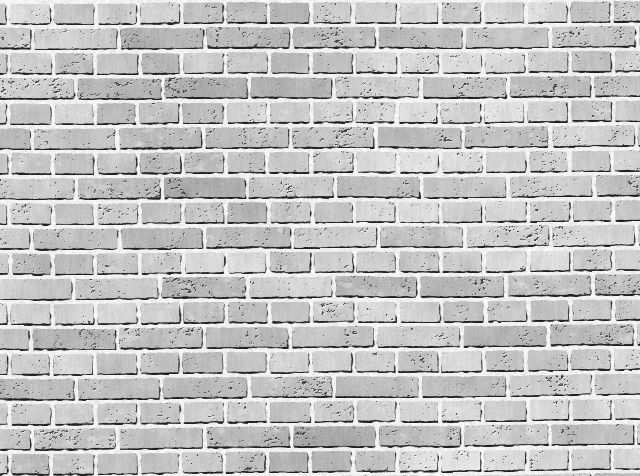
Reproduce this texture procedurally as a Shadertoy shader.

```glsl
// Pale grey brick wall: rows of short headers alternating with rows of long stretchers, lit from above.

const float ROWS = 19.0;             // courses down the canvas; one course is the unit of length
const float HEADER_PITCH = 1.722;    // header length plus joint
const float HEADER_START = 0.37;     // first header joint from the left
const float STRETCHER_START = 1.27;  // first stretcher joint from the left
const float HALF_JOINT = 0.09;
const float HALF_HEIGHT = 0.395;
const float CENTRE_Y = 0.53;
const float CORNER = 0.05;
const float JOINT_JITTER = 0.09;
const float EDGE_WEAR = 0.07;
const vec2 SHADOW_SHIFT = vec2(0.022, 0.07);
const float SHADOW_BLUR = 0.02;
const vec2 TILT = vec2(0.06, 0.17);  // rise to the right at the top, extra rise at the bottom
const float STRETCHER_SHADE = 0.035; // stretchers are darker by this
const float STAIN = 0.20;            // strength of wall-wide light and dark areas

const vec3 MORTAR = vec3(0.945);
const vec3 BRICK_DARK = vec3(0.71);
const vec3 BRICK_LIGHT = vec3(0.86);
const vec3 SHADOW = vec3(0.12);
const vec3 PIT = vec3(0.25);
const vec3 SMUDGE = vec3(0.91);

float hash(vec2 p) {
    vec3 a = fract(vec3(p.xyx) * 0.1031);
    a += dot(a, a.yzx + 33.33);
    return fract((a.x + a.y) * a.z);
}

float noise(vec2 p) {
    vec2 i = floor(p), f = fract(p);
    f = f * f * (3.0 - 2.0 * f);
    return mix(mix(hash(i), hash(i + vec2(1, 0)), f.x),
               mix(hash(i + vec2(0, 1)), hash(i + vec2(1, 1)), f.x), f.y);
}

float fbm(vec2 p) {
    float sum = 0.0, amp = 0.5;
    for (int i = 0; i < 4; i++) {
        sum += amp * noise(p);
        p = p * 2.03 + 17.3;
        amp *= 0.5;
    }
    return sum / 0.9375;
}

float roundedBox(vec2 p, vec2 halfSize, float r) {
    vec2 d = abs(p) - halfSize + r;
    return length(max(d, 0.0)) + min(max(d.x, d.y), 0.0) - r;
}

// Position of a vertical joint, shifted a little at random
float jointX(float index, float row, float pitch, float start) {
    return start + index * pitch + JOINT_JITTER * (hash(vec2(index + 40.0, row + 7.0)) - 0.5);
}

void mainImage(out vec4 fragColor, in vec2 fragCoord) {
    vec2 uv = fragCoord / iResolution.xy;
    float px = ROWS / iResolution.y;

    // Wall space: y runs down, with slightly sloping courses
    vec2 q = vec2(fragCoord.x, iResolution.y - fragCoord.y) * px;
    q.y += uv.x * (TILT.x + TILT.y * (1.0 - uv.y));
    q.y += 0.05 * (noise(vec2(q.x * 0.5, 3.0)) - 0.5);
    float row = floor(q.y);

    // Layout of this course
    float stretcher = mod(row, 2.0);
    float pitch = HEADER_PITCH * (1.0 + stretcher);
    float start = mix(HEADER_START, STRETCHER_START, stretcher);
    start += HEADER_PITCH * step(2.5, mod(row, 4.0)) * stretcher;
    start += 0.08 * (hash(vec2(row, 91.0)) - 0.5);

    // Find the brick between its two joints
    float index = floor((q.x - start) / pitch);
    index -= step(q.x, jointX(index, row, pitch, start));
    index += step(jointX(index + 1.0, row, pitch, start), q.x);
    float left = jointX(index, row, pitch, start);
    float right = jointX(index + 1.0, row, pitch, start);
    vec2 id = vec2(index + 20.0, row + 3.0);
    float tone = hash(id);
    float wear = hash(id + 53.7);

    // Worn outline and the shadow thrown below it
    vec2 p = vec2(q.x - 0.5 * (left + right), q.y - row - CENTRE_Y);
    p.y += 0.03 * (wear - 0.5) + p.x * 0.025 * (tone - 0.5);
    vec2 halfSize = vec2(0.5 * (right - left) - HALF_JOINT, HALF_HEIGHT);
    float chip = EDGE_WEAR * (fbm(q * 4.0) - 0.5) + 0.02 * (noise(q * 17.0) - 0.5);
    float brickDist = roundedBox(p, halfSize, CORNER) + chip;
    float shadowDist = roundedBox(p - SHADOW_SHIFT, halfSize, CORNER) + chip;
    shadowDist += 0.09 * (noise(q * 5.0 + 31.0) - 0.5);
    float soft = 0.5 * px + SHADOW_BLUR;
    float brickMask = 1.0 - smoothstep(-0.6 * px, 0.6 * px, brickDist);
    float shadowMask = 1.0 - smoothstep(-soft, soft, shadowDist);

    // Gritty mortar
    float grain = noise(q * 24.0) - 0.5;
    vec3 mortar = MORTAR + 0.08 * grain + 0.06 * (noise(q * 9.0) - 0.5);
    vec3 color = mix(mortar, SHADOW, shadowMask);

    // Brick face: own tone, wall-wide stains, mottling, upright drag marks and grain
    vec3 face = mix(BRICK_DARK, BRICK_LIGHT, 0.15 + 0.7 * tone) - STRETCHER_SHADE * stretcher;
    face += STAIN * (fbm(q * 0.16 + 5.0) - 0.5);
    face += 0.10 * (fbm(q * 1.5 + id * 5.0) - 0.5) + 0.05 * grain;
    face += 0.04 * (noise(q * vec2(13.0, 1.8)) - 0.5);

    // Pale smudges on a few bricks
    float smudge = smoothstep(0.55, 0.85, fbm(q * vec2(2.5, 4.0) + 61.0)) * step(0.7, wear);
    face = mix(face, SMUDGE, 0.5 * smudge);

    // Fine pits in clusters, denser on stretchers, each with a lit lower lip
    vec2 pitPos = q * vec2(9.0, 15.0) + vec2(0.0, q.x * 4.0);
    float cluster = smoothstep(0.35, 0.75, fbm(q * 1.3 + id * 3.0));
    float limit = 0.77 - 0.17 * cluster - 0.05 * stretcher + 0.06 * (1.0 - wear);
    float pit = smoothstep(limit, limit + 0.18, fbm(pitPos));
    float lip = smoothstep(limit, limit + 0.18, fbm(pitPos - vec2(0.2, 0.8)));
    face += 0.10 * lip * (1.0 - pit);
    face = mix(face, PIT, pit);

    color = mix(color, face, brickMask);
    fragColor = vec4(clamp(color, 0.0, 1.0), 1.0);
}
```
